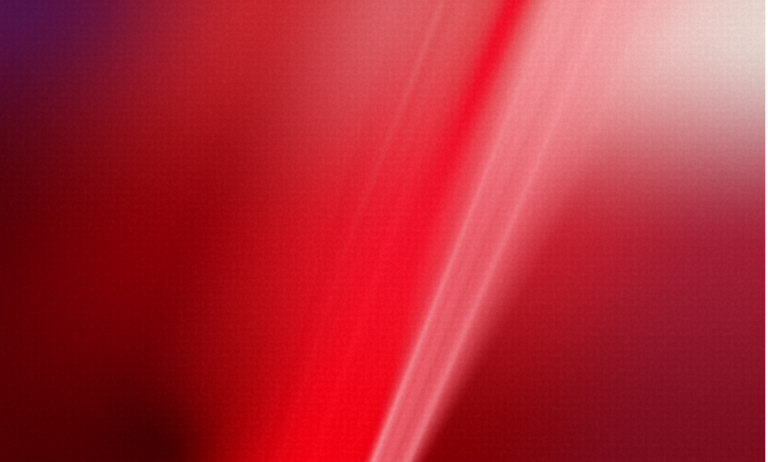
Write a Shadertoy shader that draws this background.

```glsl
// Blurred crimson backdrop crossed by a straight, slanted fan of pink light with fine grain.

// Shaft axis: x = start + slope * y
const float SHAFT_START = 0.482;
const float SHAFT_SLOPE = 0.235;
const float FILAMENT_STRENGTH = 0.032;
const float GRAIN_CELLS = 130.0;
const float GRAIN_STRENGTH = 0.035;
const float WEAVE_COUNT = 62.0;
const float WEAVE_STRENGTH = 0.008;
const float RIM_START = 0.9965;

// Each band runs along the shaft: colours at the bottom, middle and top
const vec3 FAR_LEFT_LOW = vec3(0.31, 0.00, 0.01);
const vec3 FAR_LEFT_MID = vec3(0.29, 0.00, 0.02);
const vec3 FAR_LEFT_TOP = vec3(0.36, 0.05, 0.19);
const vec3 LEFT_LOW = vec3(0.30, 0.00, 0.01);
const vec3 LEFT_MID = vec3(0.55, 0.00, 0.03);
const vec3 LEFT_TOP = vec3(0.78, 0.15, 0.18);
const vec3 INNER_LOW = vec3(0.58, 0.00, 0.01);
const vec3 INNER_MID = vec3(0.82, 0.07, 0.12);
const vec3 INNER_TOP = vec3(0.86, 0.38, 0.41);
const vec3 EDGE_LOW = vec3(0.95, 0.01, 0.08);
const vec3 EDGE_MID = vec3(0.94, 0.08, 0.17);
const vec3 EDGE_TOP = vec3(0.87, 0.31, 0.33);
const vec3 RIGHT_LOW = vec3(0.50, 0.00, 0.02);
const vec3 RIGHT_MID = vec3(0.77, 0.12, 0.18);
const vec3 RIGHT_TOP = vec3(0.93, 0.74, 0.73);
const vec3 FAR_RIGHT_LOW = vec3(0.48, 0.05, 0.12);
const vec3 FAR_RIGHT_MID = vec3(0.64, 0.12, 0.21);
const vec3 FAR_RIGHT_TOP = vec3(0.89, 0.86, 0.83);

const vec3 SHAFT_LOW = vec3(0.92, 0.38, 0.43);
const vec3 SHAFT_TOP = vec3(0.95, 0.60, 0.62);
const vec3 RED_SEAM = vec3(0.94, 0.06, 0.16);
const vec3 PALE_PINK = vec3(0.97, 0.64, 0.67);
const vec3 VIOLET = vec3(0.31, 0.09, 0.33);
const vec3 SHADOW = vec3(0.13, 0.00, 0.01);

// Colour of one band at height y; the top colour fades in over the given range
vec3 band(vec3 low, vec3 mid, vec3 top, float y, vec2 fade) {
    return mix(mix(low, mid, smoothstep(-0.03, 0.53, y)), top, smoothstep(fade.x, fade.y, y));
}

// Soft bump of the given half width
float glow(float d, float width) {
    float t = d / width;
    return exp(-t * t);
}

// Layered sines giving fine threads across the shaft
float filaments(float s) {
    float sum = 0.0;
    float amplitude = 0.5;
    float frequency = 150.0;
    for (int i = 0; i < 4; i++) {
        sum += amplitude * sin(s * frequency + float(i) * 1.9);
        amplitude *= 0.7;
        frequency *= 1.73;
    }
    return sum;
}

vec2 hash2(vec2 p) {
    return fract(sin(vec2(dot(p, vec2(127.1, 311.7)), dot(p, vec2(269.5, 183.3)))) * 43758.5);
}

// Cellular noise: distance to the nearest scattered point
float cellular(vec2 p) {
    vec2 cell = floor(p);
    float nearest = 2.0;
    for (int k = 0; k < 9; k++) {
        vec2 neighbour = cell + vec2(float(k % 3 - 1), float(k / 3 - 1));
        nearest = min(nearest, length(neighbour + hash2(neighbour) - p));
    }
    return nearest;
}

// Broad colour field, blended across the signed offset s from the axis
vec3 backdrop(float s, float y) {
    vec2 fade = vec2(0.44, 1.02);
    vec2 paleFade = vec2(0.44, 0.95);
    vec3 color = band(FAR_LEFT_LOW, FAR_LEFT_MID, FAR_LEFT_TOP, y, fade);
    color = mix(color, band(LEFT_LOW, LEFT_MID, LEFT_TOP, y, fade), smoothstep(-0.70, -0.36, s));
    color = mix(color, band(INNER_LOW, INNER_MID, INNER_TOP, y, fade), smoothstep(-0.37, -0.18, s));
    color = mix(color, band(EDGE_LOW, EDGE_MID, EDGE_TOP, y, fade), smoothstep(-0.23, -0.08, s));
    color = mix(color, band(RIGHT_LOW, RIGHT_MID, RIGHT_TOP, y, paleFade), smoothstep(-0.03, 0.10, s));
    return mix(color, band(FAR_RIGHT_LOW, FAR_RIGHT_MID, FAR_RIGHT_TOP, y, paleFade), smoothstep(0.10, 0.36, s));
}

void mainImage(out vec4 fragColor, in vec2 fragCoord) {
    vec2 uv = fragCoord / iResolution.xy;
    float y = uv.y;
    float s = uv.x - SHAFT_START - SHAFT_SLOPE * y;
    vec3 color = backdrop(s, y);

    // Corner tint and lower shadow
    vec2 corner = uv - vec2(0.0, 1.0);
    color = mix(color, VIOLET, 0.7 * exp(-dot(corner, corner) * 45.0));
    vec2 shade = (uv - vec2(0.21, 0.02)) / vec2(0.06, 0.12);
    color = mix(color, SHADOW, 0.55 * exp(-dot(shade, shade)));

    // Pink shaft: crisp at the bottom, wide and soft toward the top
    float softness = smoothstep(0.0, 0.6, y);
    float shaft = smoothstep(-0.012 - 0.045 * softness, 0.008 + 0.012 * softness, s)
                * (1.0 - smoothstep(0.042 + 0.02 * y, 0.075 + 0.13 * y, s));
    color = mix(color, mix(SHAFT_LOW, SHAFT_TOP, smoothstep(0.4, 1.0, y)), shaft * 0.88);

    // Saturated seam left of the shaft
    color = mix(color, RED_SEAM, glow(s + 0.064 - 0.016 * y, 0.02) * smoothstep(0.1, 0.9, y));

    // Bright threads inside the shaft and faint ones to its left
    float thread = glow(s - 0.004, 0.005) + 0.6 * glow(s - 0.048 - 0.03 * y, 0.007);
    color = mix(color, PALE_PINK, thread * mix(0.55, 0.12, y));
    float leftThread = glow(s + 0.14, 0.006) + 0.6 * glow(s + 0.115, 0.010);
    color = mix(color, PALE_PINK, leftThread * 0.15 * smoothstep(0.35, 0.9, y));
    float threadMask = shaft * (1.0 - 0.5 * y) + 0.4 * glow(s + 0.10, 0.09);
    color += FILAMENT_STRENGTH * filaments(s / (1.0 + 0.4 * y)) * threadMask * vec3(0.5, 1.0, 1.0);

    // Fine grain and a faint upright weave, weaker in the dark parts
    vec2 square = fragCoord / iResolution.y;
    vec2 wave = sin(square * WEAVE_COUNT * 6.2832);
    float grain = GRAIN_STRENGTH * (cellular(square * GRAIN_CELLS) - 0.48);
    grain += WEAVE_STRENGTH * 0.5 * (wave.x + wave.y);
    color += grain * (0.3 + 0.7 * color.r);

    // Thin pale rim along the right side
    color = mix(color, vec3(1.0), smoothstep(RIM_START - 0.001, RIM_START + 0.001, uv.x));
    fragColor = vec4(clamp(color, 0.0, 1.0), 1.0);
}
```
